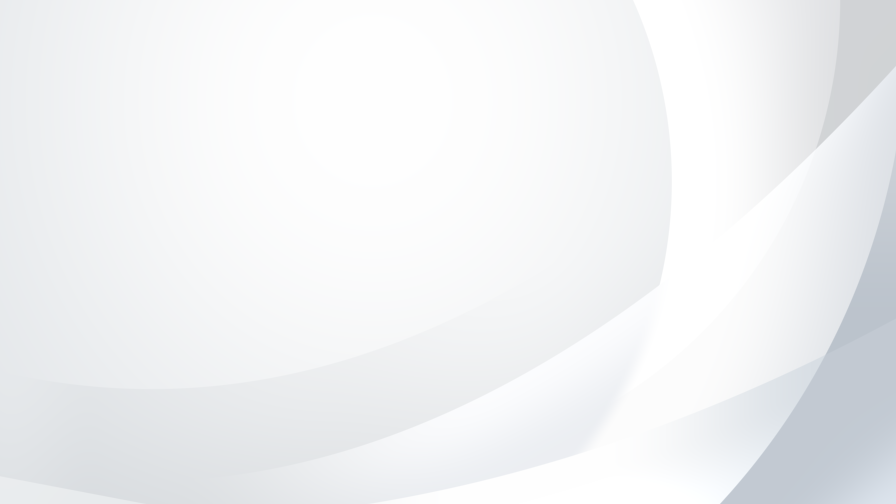
A Shadertoy shader for this background:

```glsl
// Signed distance to an upward parabola, positive below it
float belowCurve(vec2 p, vec2 vertex, float bend) {
    float x = p.x - vertex.x;
    float slope = 2.0 * bend * x;
    return (vertex.y + bend * x * x - p.y) / sqrt(1.0 + slope * slope);
}

float outsideCircle(vec2 p, vec2 center, float radius) {
    return length(p - center) - radius;
}

float fill(float dist) {
    float blur = 0.8 / iResolution.y;
    return smoothstep(-blur, blur, dist);
}

void mainImage(out vec4 fragColor, in vec2 fragCoord) {
    // Height is one unit; x keeps the proportions of a wide canvas
    vec2 p = fragCoord / iResolution.xy * vec2(16.0 / 9.0, 1.0);

    float arc = outsideCircle(p, vec2(0.453, 0.64), 0.88);
    float farArc = outsideCircle(p, vec2(0.737, 1.0), 0.93);
    float cornerArc = outsideCircle(p, vec2(0.40, 0.95), 1.40);
    float sweep = belowCurve(p, vec2(0.274, 0.0438), 0.365);
    float lowSweep = belowCurve(p, vec2(0.278, -0.0369), 0.18);
    float softSweep = belowCurve(p, vec2(0.30, 0.228), 0.39);

    // Backdrop with a soft light above the middle
    float glow = length((p - vec2(0.74, 0.80)) * vec2(1.0, 0.92));
    vec3 color = mix(vec3(0.995), vec3(0.885, 0.898, 0.91), smoothstep(0.1, 1.12, glow));

    // Faint shadow under the soft curve
    float shadow = smoothstep(0.0, 0.2, p.x) * (1.0 - smoothstep(0.65, 1.15, p.x));
    color -= vec3(0.030, 0.028, 0.026) * shadow * fill(softSweep);
    color -= 0.018 * smoothstep(0.0, 0.3, softSweep);

    // Upper right panel, white along its arc
    vec3 panel = mix(vec3(1.0), vec3(0.885, 0.89, 0.90), smoothstep(0.06, 0.42, arc));
    panel -= 0.025 * smoothstep(0.1, 0.3, arc) * smoothstep(-0.3, 0.0, sweep);
    panel = mix(panel, vec3(0.81, 0.82, 0.83), 0.85 * fill(farArc));
    color = mix(color, panel, fill(arc));

    // Broad ribbon below the diagonal curve
    vec3 ribbon = mix(vec3(0.985, 0.988, 0.995), vec3(0.925, 0.935, 0.95),
                      smoothstep(0.0, 0.16, sweep));
    vec3 brightRibbon = mix(vec3(1.0), vec3(0.865, 0.88, 0.90), smoothstep(0.12, 0.5, arc));
    brightRibbon += 0.045 * exp(-max(sweep, 0.0) * 14.0) * smoothstep(0.1, 0.4, arc);
    brightRibbon -= 0.012 * fill(farArc);
    float arcLine = smoothstep(-0.012, 0.025, arc);
    ribbon = mix(ribbon, min(brightRibbon, 1.0), arcLine);
    color = mix(color, ribbon, fill(sweep) * smoothstep(0.35, 1.0, p.x));

    // Lower sheet, shaded toward the right
    vec3 sheet = mix(vec3(0.995), vec3(0.84, 0.865, 0.89), smoothstep(1.2, 1.68, p.x));
    sheet += 0.06 * smoothstep(0.04, 0.2, lowSweep);
    color = mix(color, min(sheet, 1.0), fill(lowSweep) * smoothstep(0.45, 0.9, p.x));

    // Blue-gray corner with a pale reflection
    vec3 corner = mix(vec3(0.735, 0.765, 0.80), vec3(0.80, 0.82, 0.845),
                      smoothstep(0.35, 0.75, p.y));
    corner += 0.025 * fill(lowSweep);
    corner += 0.11 * smoothstep(0.12, 0.36, lowSweep) * smoothstep(0.08, 0.26, cornerArc);
    color = mix(color, corner, fill(cornerArc));

    // Pale sliver in the lower left
    float sliver = fill(0.055 - 0.19 * p.x - p.y);
    color = mix(color, vec3(0.93, 0.94, 0.945), 0.75 * sliver);

    fragColor = vec4(clamp(color, 0.0, 1.0), 1.0);
}
```
